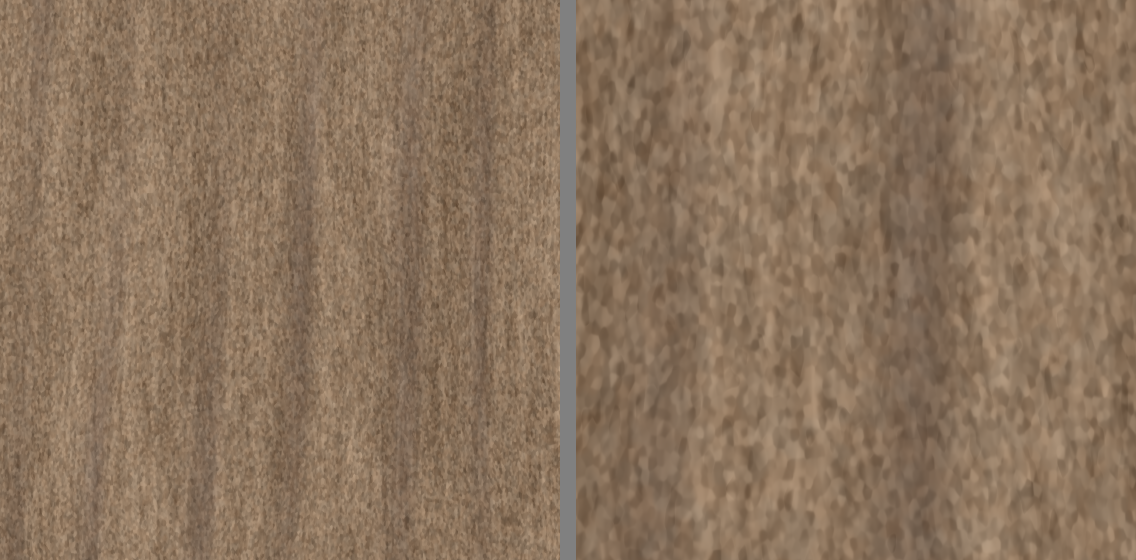
Left: the whole. Right: its middle third, enlarged.
Give the GLSL for this texture, as a WebGL 2 fragment shader.

```glsl
#version 300 es
precision highp float;

uniform vec2 u_resolution;
out vec4 fragColor;

vec3 hash3(vec2 p) {
    vec3 q = fract(p.xyx * vec3(0.1031, 0.1030, 0.0973));
    q += dot(q, q.yxz + 33.33);
    return fract((q.xxy + q.yzz) * q.zyx);
}

// Cellular noise: jittered points blended by distance, from -1 to 1
float cellNoise(vec2 p, float sharpness, float seed) {
    vec2 cell = floor(p);
    vec2 local = p - cell;
    float total = 0.0;
    float weightSum = 0.0;
    for (int y = -1; y <= 1; y++) {
        for (int x = -1; x <= 1; x++) {
            vec2 neighbour = vec2(x, y);
            vec3 rnd = hash3(cell + neighbour + seed);
            vec2 d = neighbour + rnd.xy - local;
            float weight = exp(-sharpness * dot(d, d));
            total += weight * (2.0 * rnd.z - 1.0);
            weightSum += weight;
        }
    }
    return total / max(weightSum, 0.0001);
}

// Slow sideways drift of the fibres
float drift(vec2 p) {
    return 0.008 * sin(4.1 * p.y + 5.0 * p.x + 0.6)
         + 0.003 * sin(9.7 * p.y - 11.0 * p.x + 2.0)
         + 0.001 * sin(23.0 * p.y + 17.0 * p.x);
}

// Soft dark streaks, spread across the board and fading along it
float darkStreaks(vec2 p, float count) {
    float shade = 0.0;
    for (float i = 0.0; i < count; i++) {
        vec3 rnd = hash3(vec2(i + 3.0, 17.0));
        float lean = (0.3 + rnd.x) * 0.05 * (p.y - 0.5);
        float centre = (i + 0.2 + 0.25 * rnd.y) / count + lean;
        float width = mix(0.020, 0.036, rnd.z);
        float d = (p.x - centre) / width;
        d *= d > 0.0 ? 1.5 : 0.8;
        float strength = 0.60 + 0.36 * sin(4.0 * p.y + 6.28 * rnd.x + 2.0 * i);
        shade += strength * exp(-d * d);
    }
    return min(shade, 1.0);
}

void main() {
    vec2 uv = gl_FragCoord.xy / u_resolution;
    vec2 p = uv + vec2(drift(uv), 0.0);

    // Long figure: broad bands, streaks and thin fibres
    float band = cellNoise(p * vec2(14.0, 1.5), 4.0, 5.0);
    float streak = cellNoise(p * vec2(56.0, 4.5), 4.0, 31.0);
    float fibre = cellNoise(p * vec2(165.0, 11.0), 5.0, 57.0);
    float dark = darkStreaks(p, 6.0);
    dark *= 0.85 + 0.3 * streak;

    // Short texture: mottled grain and small elongated pores
    float grain = cellNoise(p * vec2(270.0, 165.0), 5.0, 83.0);
    float fleck = cellNoise(p * vec2(190.0, 62.0), 5.0, 109.0);
    float pore = smoothstep(0.35, 0.85, cellNoise(p * vec2(200.0, 85.0), 5.0, 211.0));
    float hue = cellNoise(p * vec2(130.0, 95.0), 4.0, 307.0);

    float tone = 0.030 * band + 0.038 * streak + 0.034 * fibre;
    tone += (0.078 * grain + 0.040 * fleck - 0.052 * pore) * (1.0 - 0.35 * dark);

    // Warm brown wood, greyer inside the dark streaks
    vec3 colour = vec3(0.566, 0.471, 0.378);
    colour += tone * vec3(1.0, 0.94, 0.86);
    colour -= dark * vec3(0.084, 0.071, 0.045);
    colour += hue * vec3(0.008, -0.003, -0.010);
    fragColor = vec4(clamp(colour, 0.0, 1.0), 1.0);
}
```
